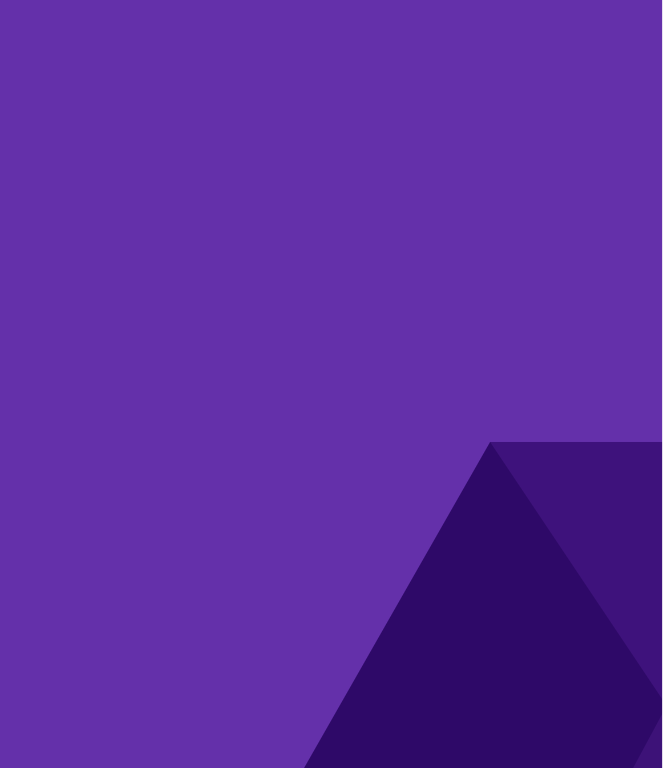
A Shadertoy shader for this background:

```glsl
// Flat violet field with a dark faceted gem rising from the lower right corner.

const vec3 VIOLET = vec3(0.392, 0.188, 0.667);
const vec3 DEEP_INDIGO = vec3(0.180, 0.035, 0.408);
const vec3 FACET_PURPLE = vec3(0.245, 0.070, 0.485);
const vec3 CORNER_PURPLE = vec3(0.240, 0.070, 0.470);
const vec3 MARGIN_WHITE = vec3(1.0);

const float ASPECT = 0.867;

// Signed distance to the line from a to b, positive on its left side.
float leftOf(vec2 p, vec2 a, vec2 b) {
    vec2 dir = normalize(b - a);
    return dot(p - a, vec2(-dir.y, dir.x));
}

// Coverage of a signed distance, smoothed over one pixel.
float cover(float dist, float pixel) {
    return clamp(dist / pixel + 0.5, 0.0, 1.0);
}

void mainImage(out vec4 fragColor, in vec2 fragCoord) {
    // Canvas height is one unit
    vec2 p = fragCoord / iResolution.xy * vec2(ASPECT, 1.0);
    float pixel = 1.0 / iResolution.y;

    vec2 apex = vec2(0.638, 0.4245);
    vec2 leftFoot = vec2(0.3958, 0.0);
    vec2 ridgeEnd = vec2(0.862, 0.0898);
    vec2 cornerTop = vec2(0.862, 0.0703);
    vec2 cornerFoot = vec2(0.8242, 0.0);

    // Gem faces: shaded front, upper facet, small corner facet
    float ridge = cover(leftOf(p, apex, ridgeEnd), pixel);
    float corner = cover(leftOf(p, cornerTop, cornerFoot), pixel);
    vec3 gem = mix(DEEP_INDIGO, FACET_PURPLE, ridge);
    gem = mix(gem, CORNER_PURPLE, corner * (1.0 - ridge));

    // Gem outline: slanted left side and level top
    float outline = min(leftOf(p, apex, leftFoot), apex.y - p.y);
    vec3 color = mix(VIOLET, gem, cover(outline, pixel));

    // Thin pale margin along the right edge
    color = mix(color, MARGIN_WHITE, cover(p.x - 0.862, pixel));

    fragColor = vec4(color, 1.0);
}
```
